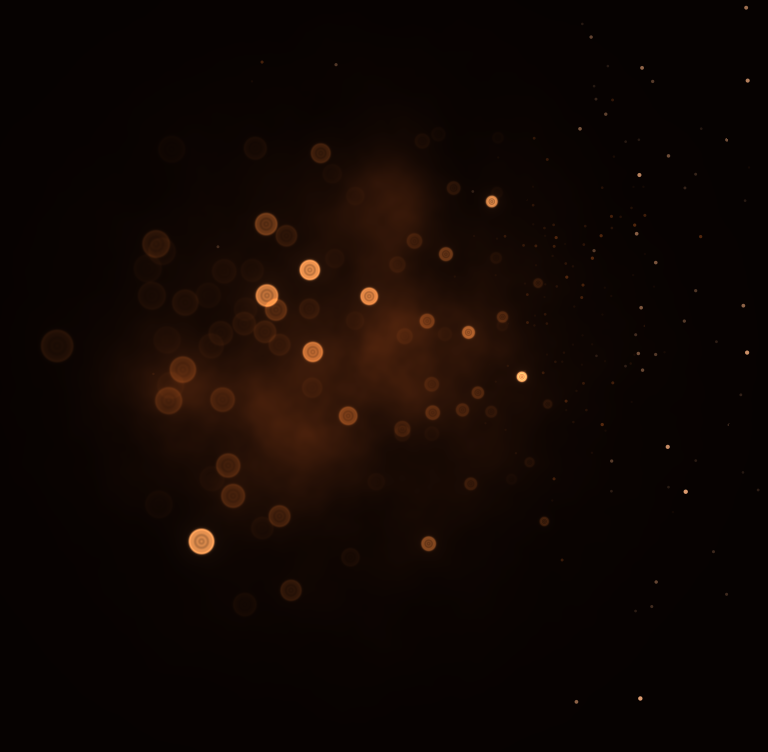
Give the GLSL for this background, as a Shadertoy shader.

```glsl
// Amber bokeh discs and fine sparks drifting through warm smoke on a near-black field.

const vec3 NIGHT = vec3(0.022, 0.006, 0.003);
const vec3 SMOKE = vec3(0.25, 0.115, 0.042);
const vec3 AMBER = vec3(0.78, 0.38, 0.12);
const vec3 CREAM = vec3(1.00, 0.68, 0.40);

// Bright discs: x, y (canvas heights), brightness
const vec3 LIGHTS[16] = vec3[16](
    vec3(0.268, 0.280, 0.90), vec3(0.412, 0.641, 0.88),
    vec3(0.355, 0.607, 0.80), vec3(0.416, 0.532, 0.72),
    vec3(0.354, 0.702, 0.50), vec3(0.491, 0.606, 0.82),
    vec3(0.463, 0.447, 0.48), vec3(0.654, 0.732, 0.85),
    vec3(0.694, 0.499, 1.00), vec3(0.076, 0.540, 0.18),
    vec3(0.623, 0.558, 0.65), vec3(0.570, 0.277, 0.58),
    vec3(0.568, 0.573, 0.42), vec3(0.387, 0.215, 0.24),
    vec3(0.367, 0.588, 0.35), vec3(0.593, 0.662, 0.48));

vec2 hash2(vec2 p) {
    vec3 q = fract(p.xyx * vec3(0.1031, 0.1030, 0.0973));
    q += dot(q, q.yzx + 33.33);
    return fract((q.xx + q.yz) * q.zy);
}

float cornerSlope(vec2 cell, vec2 corner, vec2 f) {
    return dot(hash2(cell + corner) * 2.0 - 1.0, f - corner);
}

float gradientNoise(vec2 p) {
    vec2 i = floor(p), f = fract(p);
    vec2 u = f * f * f * (f * (f * 6.0 - 15.0) + 10.0);
    float low = mix(cornerSlope(i, vec2(0, 0), f), cornerSlope(i, vec2(1, 0), f), u.x);
    float high = mix(cornerSlope(i, vec2(0, 1), f), cornerSlope(i, vec2(1, 1), f), u.x);
    return mix(low, high, u.y);
}

float fbm(vec2 p) {
    float sum = 0.0, amplitude = 1.0;
    for (int i = 0; i < 4; i++) {
        sum += amplitude * gradientNoise(p);
        p = mat2(1.6, 1.2, -1.2, 1.6) * p + 7.3;
        amplitude *= 0.5;
    }
    return sum;
}

float puff(vec2 p, vec2 center, vec2 size) {
    vec2 d = (p - center) / size;
    return exp(-dot(d, d));
}

// Smoke: overlapping soft puffs, bent and broken by noise
float smoke(vec2 p) {
    vec2 q = p + 0.035 * vec2(fbm(p * 6.0 + 20.0), fbm(p * 6.0 + 50.0));
    float body = 0.34 * puff(q, vec2(0.47, 0.52), vec2(0.25, 0.25))
               + 0.60 * puff(q, vec2(0.52, 0.54), vec2(0.085, 0.095))
               + 0.38 * puff(q, vec2(0.51, 0.73), vec2(0.065, 0.070))
               + 0.55 * puff(q, vec2(0.37, 0.42), vec2(0.095, 0.080))
               + 0.42 * puff(q, vec2(0.23, 0.48), vec2(0.075, 0.075))
               + 0.20 * puff(q, vec2(0.64, 0.53), vec2(0.080, 0.130));
    return body * clamp(0.95 + 0.75 * fbm(p * 9.0 + 3.0), 0.25, 1.7);
}

// Discs shrink from left to right as they come into focus
float discRadius(float x) {
    return max(0.0235 - 0.0245 * x, 0.004);
}

vec3 disc(vec2 p, vec2 center, float radius, float power, float pixel) {
    float d = length(p - center);
    float soft = pixel + 0.0005;
    float fill = 1.0 - smoothstep(radius - soft, radius + soft, d);
    float rim = exp(-pow((d - radius * 0.9) / (radius * 0.10 + pixel), 2.0));
    float rings = 0.92 + 0.08 * cos(d / radius * 19.0);
    float glow = 0.05 * exp(-d * d / (radius * radius * 3.0));
    float level = fill * rings * mix(0.42, 0.92, power) + rim * 0.30 + glow;
    return mix(AMBER, CREAM, power * power) * level * power;
}

// One jittered spark per cell, kept where its random value is below the density
float sparks(vec2 p, float cellSize, float density, float pixel) {
    vec2 cell = floor(p / cellSize);
    vec2 kind = hash2(cell + 71.0);
    vec2 center = (cell + 0.25 + 0.5 * hash2(cell + 13.0)) * cellSize;
    float radius = cellSize * mix(0.04, 0.10, kind.y * kind.y);
    float dotShape = 1.0 - smoothstep(radius, radius + 1.3 * pixel, length(p - center));
    return dotShape * step(kind.x, density) * mix(0.12, 0.85, kind.y * kind.y * kind.y);
}

void mainImage(out vec4 fragColor, in vec2 fragCoord) {
    vec2 p = fragCoord / iResolution.y;
    float pixel = 1.0 / iResolution.y;
    vec3 color = NIGHT + 0.018 * vec3(1.0, 0.4, 0.1) * puff(p, vec2(0.45, 0.5), vec2(0.4));
    color += SMOKE * smoke(p);

    // Bright discs
    for (int i = 0; i < 16; i++) {
        vec3 light = LIGHTS[i];
        color += disc(p, light.xy, discRadius(light.x), light.z, pixel);
    }

    // Faint discs scattered around the smoke
    for (int i = 0; i < 64; i++) {
        vec2 a = hash2(vec2(float(i), 4.0)), b = hash2(vec2(float(i), 19.0));
        vec2 center = vec2(mix(0.18, 0.73, a.x), 0.54 + 0.40 * (a.y + b.x - 1.0));
        float power = 0.05 + 0.33 * b.y * b.y * b.y;
        color += disc(p, center, discRadius(center.x), power, pixel);
    }

    // Sharp sparks at the right, with dimmer dust between them and the smoke
    float rightSide = smoothstep(0.70, 0.82, p.x) * (0.04 + 0.10 * puff(p, vec2(0.85, 0.68), vec2(0.15, 0.28)));
    float dust = 0.28 * puff(p, vec2(0.76, 0.58), vec2(0.10, 0.18));
    color += vec3(1.0, 0.72, 0.52) * sparks(p, 0.020, rightSide, pixel);
    color += AMBER * 0.45 * sparks(p + 3.0, 0.013, dust, pixel);

    fragColor = vec4(min(color, vec3(1.0)), 1.0);
}
```
